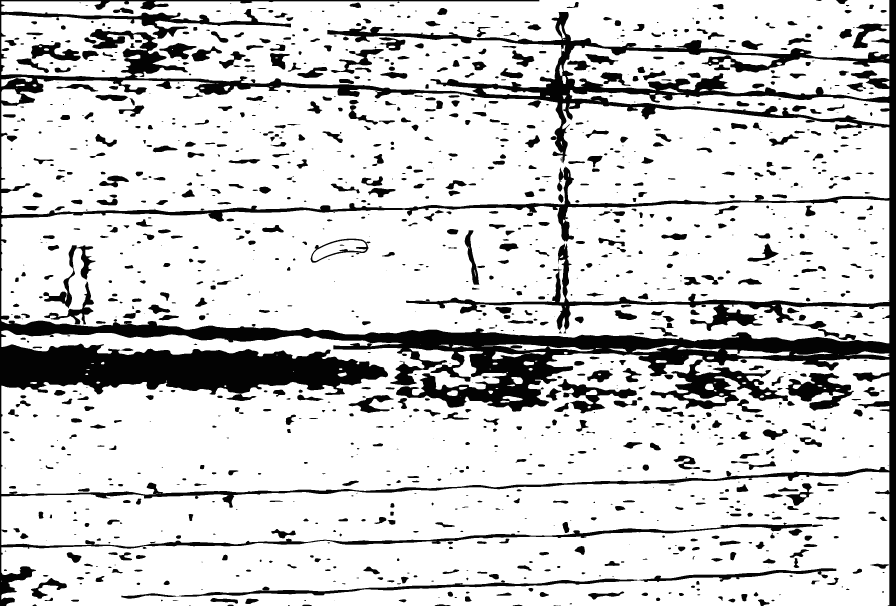
Give the GLSL for this texture, as a Shadertoy shader.

```glsl
const vec3 PAPER = vec3(1.0);
const vec3 INK = vec3(0.01);

float hash(vec2 p) {
    vec3 q = fract(vec3(p.xyx) * 0.1031);
    q += dot(q, q.yzx + 33.33);
    return fract((q.x + q.y) * q.z);
}

float noise(vec2 p) {
    vec2 i = floor(p), f = fract(p);
    f = f * f * (3.0 - 2.0 * f);
    return mix(mix(hash(i), hash(i + vec2(1, 0)), f.x),
               mix(hash(i + vec2(0, 1)), hash(i + vec2(1, 1)), f.x), f.y);
}

// Soft elliptical patch, used to raise or lower the grain density
float patchAt(vec2 p, vec2 center, vec2 radius) {
    vec2 q = (p - center) / radius;
    return exp(-dot(q, q));
}

// Flat-topped density band between two heights
float band(float y, float top, float bottom, float soft) {
    return smoothstep(top - soft, top + soft, y)
         * (1.0 - smoothstep(bottom - soft, bottom + soft, y));
}

// Broken, nearly horizontal seam from a to b; positive inside
float seam(vec2 p, vec2 a, vec2 b, float sag, float halfWidth, float gaps) {
    float t = (p.x - a.x) / (b.x - a.x);
    if (t < 0.0 || t > 1.0) return -1.0;
    float seed = a.y * 91.0;
    float wobble = 0.007 * (noise(vec2(p.x * 28.0, seed)) - 0.5);
    float y = mix(a.y, b.y, t) + sag * t * (1.0 - t) + wobble;
    float swell = 0.6 * noise(vec2(p.x * 17.0, seed + 5.0))
                + 0.4 * noise(vec2(p.x * 75.0, seed + 9.0));
    return halfWidth * (2.0 * swell + 0.6 - gaps) - abs(p.y - y);
}

// Vertical crack of two ragged strands that part and meet
float crack(vec2 p, float x, float top, float bottom, float spread, float halfWidth) {
    if (p.y < top || p.y > bottom) return -1.0;
    float seed = x * 37.0;
    float wobble = 0.014 * (noise(vec2(p.y * 45.0, seed)) - 0.5);
    float opening = spread * noise(vec2(p.y * 60.0, seed + 4.0));
    float thick = halfWidth * (2.4 * noise(vec2(p.x * 120.0, p.y * 110.0)) - 0.2);
    return thick - abs(abs(p.x - x - wobble) - opening);
}

// Outline of a bent capsule
float bentLoop(vec2 p, vec2 center) {
    vec2 q = p - center;
    q.y += 0.2 * q.x - 5.0 * q.x * q.x;
    q.x -= clamp(q.x, -0.036, 0.036);
    return 0.0012 - abs(length(q) - 0.010);
}

// Ragged horizontal grain, denser along the worn bands
float grain(vec2 p) {
    float fine = 0.55 * noise(p * vec2(48.0, 105.0))
               + 0.45 * noise(p * vec2(105.0, 220.0) + 17.0);
    float coarse = noise(p * vec2(19.0, 34.0) + 7.0) - 0.5;
    float right = smoothstep(0.54, 0.60, p.x);

    float density = 0.10 * (noise(p * vec2(4.0, 6.0)) - 0.5);
    density += (0.10 + 0.20 * coarse) * band(p.y, 0.05, 0.18, 0.03);
    density += 0.28 * patchAt(p, vec2(0.27, 0.09), vec2(0.13, 0.022));
    density += 0.22 * patchAt(p, vec2(0.03, 0.095), vec2(0.08, 0.015));
    density += 0.24 * patchAt(p, vec2(0.25, 0.03), vec2(0.025, 0.04));
    density += 0.20 * patchAt(p, vec2(1.06, 0.145), vec2(0.09, 0.015));
    density += 0.18 * patchAt(p, vec2(0.22, 0.51), vec2(0.18, 0.025));
    density += 0.22 * patchAt(p, vec2(0.82, 0.508), vec2(0.06, 0.014));
    density += 0.20 * patchAt(p, vec2(1.23, 0.523), vec2(0.20, 0.020));
    density += 0.24 * patchAt(p, vec2(0.03, 0.955), vec2(0.05, 0.03));
    density -= 0.14 * patchAt(p, vec2(0.55, 0.47), vec2(0.16, 0.07));
    density -= 0.10 * patchAt(p, vec2(0.40, 0.74), vec2(0.45, 0.05));

    // Heavy layer: solid on the left, crumbled on the right
    density += (1.0 - right) * 0.62 * band(p.y, 0.572 + 0.03 * p.x, 0.632, 0.012);
    density += (1.0 - right) * 0.20 * band(p.y, 0.62, 0.655, 0.012);
    density += right * (0.23 + 0.45 * coarse) * band(p.y, 0.575, 0.675, 0.016)
             * (1.0 - 0.5 * smoothstep(1.32, 1.40, p.x));
    return fine + density - 0.755;
}

float inkField(vec2 p, float width) {
    float f = grain(p);
    // Seams
    f = max(f, seam(p, vec2(0.0, 0.019), vec2(0.48, 0.042), 0.0, 0.0022, 0.5));
    f = max(f, seam(p, vec2(0.54, 0.052), vec2(width, 0.102), 0.0, 0.0026, 0.5));
    f = max(f, seam(p, vec2(0.0, 0.126), vec2(width, 0.208), -0.055, 0.0024, 0.4));
    f = max(f, seam(p, vec2(0.72, 0.140), vec2(width, 0.164), 0.0, 0.0032, 0.5));
    f = max(f, seam(p, vec2(0.0, 0.355), vec2(width, 0.327), 0.005, 0.0020, 0.4));
    f = max(f, seam(p, vec2(0.67, 0.498), vec2(width, 0.502), 0.0, 0.0022, 0.5));
    f = max(f, seam(p, vec2(0.0, 0.541), vec2(width, 0.574), 0.0, 0.0066, 0.2));
    f = max(f, seam(p, vec2(0.55, 0.572), vec2(width, 0.592), 0.0, 0.0030, 0.4));
    f = max(f, seam(p, vec2(0.0, 0.817), vec2(width, 0.776), 0.036, 0.0020, 0.5));
    f = max(f, seam(p, vec2(0.0, 0.903), vec2(1.34, 0.864), 0.030, 0.0020, 0.6));
    f = max(f, seam(p, vec2(0.2, 0.984), vec2(1.38, 0.940), 0.020, 0.0022, 0.6));
    // Cracks and loop
    f = max(f, crack(p, 0.930, 0.02, 0.55, 0.010, 0.0034));
    f = max(f, crack(p, 0.131, 0.405, 0.535, 0.018, 0.0030));
    f = max(f, crack(p - vec2(0.15 * (p.y - 0.42), 0.0), 0.780, 0.38, 0.47, 0.003, 0.0022));
    f = max(f, bentLoop(p, vec2(0.56, 0.407)));
    // Frame
    f = max(f, max(p.x - width + 0.011, 0.002 - p.x));
    return max(f, min(0.002 - p.y, 0.89 - p.x));
}

void mainImage(out vec4 fragColor, in vec2 fragCoord) {
    const int SAMPLES = 3;
    float width = iResolution.x / iResolution.y;
    float ink = 0.0;
    // Average sub-samples for smooth edges
    for (int i = 0; i < SAMPLES * SAMPLES; i++) {
        vec2 offset = (vec2(i % SAMPLES, i / SAMPLES) + 0.5) / float(SAMPLES) - 0.5;
        vec2 p = (fragCoord + offset) / iResolution.y;
        ink += step(0.0, inkField(vec2(p.x, 1.0 - p.y), width));
    }
    fragColor = vec4(mix(PAPER, INK, ink / float(SAMPLES * SAMPLES)), 1.0);
}
```
